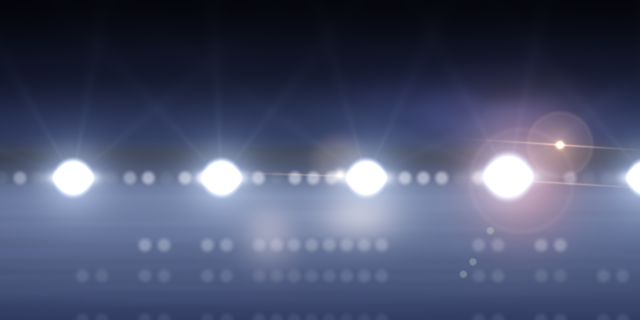
A WebGL 1 fragment shader for this background:

```glsl
precision highp float;
// Blurred stadium floodlights at night: a dark sky over a hazy blue stand.
// A vertical gradient carries rows of soft bulbs and five overexposed lamps,
// then a rosy lens flare with thin streaks and rings is screened on top.
uniform vec2 u_resolution;

#define LAMP_Y 0.444
#define LAMP_SIZE 0.052
#define LAMP_GLOW 0.55
#define BULB_STEP 0.0573
#define BULB_RADIUS 0.019
#define STAND_MID 1.102
#define HAZE_AMOUNT 0.13
#define ROSE vec3(0.80, 0.50, 0.54)
#define AMBER vec3(1.0, 0.70, 0.45)
#define LAMP_BLUE vec3(0.66, 0.76, 1.0)

float hash(vec2 p) {
  return fract(sin(dot(p, vec2(127.1, 311.7))) * 43758.5453);
}

float noise(vec2 p) {
  vec2 i = floor(p), f = fract(p);
  f = f * f * (3.0 - 2.0 * f);
  return mix(mix(hash(i), hash(i + vec2(1, 0)), f.x),
             mix(hash(i + vec2(0, 1)), hash(i + vec2(1, 1)), f.x), f.y);
}

float blob(vec2 q, vec2 size) {
  q /= size;
  return exp(-dot(q, q));
}

float disc(vec2 q, float radius, float soft) {
  return 1.0 - smoothstep(radius - soft, radius + soft, length(q));
}

float ring(vec2 q, float radius, float width) {
  float d = (length(q) - radius) / width;
  return exp(-d * d);
}

vec3 screen(vec3 base, vec3 light) {
  return base + (1.0 - base) * clamp(light, 0.0, 1.0);
}

// Night sky, brownish roof band, misty stand
vec3 backdrop(vec2 p) {
  vec3 c = mix(vec3(0.19, 0.23, 0.38), vec3(0.27, 0.32, 0.47), smoothstep(0.0, 0.13, p.y));
  c = mix(c, vec3(0.37, 0.43, 0.58), smoothstep(0.10, 0.36, p.y));
  c = mix(c, vec3(0.20, 0.23, 0.32), smoothstep(0.38, 0.50, p.y));
  c = mix(c, vec3(0.14, 0.18, 0.32), smoothstep(0.51, 0.59, p.y));
  c = mix(c, vec3(0.045, 0.06, 0.13), smoothstep(0.57, 0.79, p.y));
  c = mix(c, vec3(0.010, 0.014, 0.035), smoothstep(0.76, 1.0, p.y));
  c -= vec3(0.01, 0.015, 0.05) * blob(vec2(0.0, p.y - 0.515), vec2(1.0, 0.025));
  float cloud = noise(p * vec2(5.0, 11.0)) * 0.65 + noise(p * vec2(11.0, 23.0)) * 0.35;
  c += vec3(0.10, 0.10, 0.20) * cloud * blob(p - vec2(1.50, 0.68), vec2(0.38, 0.11));
  return c * (1.0 + 0.06 * (noise(p * vec2(2.0, 60.0)) - 0.5) * (1.0 - smoothstep(0.5, 0.6, p.y)));
}

// Lamp-row bulbs: alternate cells lit in the middle, sparse ones outside
float lampRowBulbs(vec2 p) {
  float cell = floor((p.x - 0.4635) / BULB_STEP + 0.5);
  vec2 q = p - vec2(0.4635 + cell * BULB_STEP, LAMP_Y);
  float inner = step(-0.5, cell) * step(cell, 18.5);
  float dense = max(1.0 - mod(cell, 2.0), 1.0 - step(0.5, abs(mod(cell, 6.0) - 3.0)));
  float sparse = 1.0 - step(0.5, abs(mod(cell, 6.0) - 5.0));
  float lit = mix(sparse * 0.7, dense, inner);
  return disc(q, BULB_RADIUS, 0.010) * (0.07 + 0.45 * lit);
}

// Stand bulbs: a central run flanked by mirrored pairs
float standRow(vec2 p, float y, float pairs) {
  vec2 q = p - vec2(STAND_MID, y);
  float cell = clamp(floor((q.x + 0.292) / 0.0547 + 0.5), 0.0, 7.0);
  float sum = disc(q - vec2(cell * 0.0547 - 0.292, 0.0), BULB_RADIUS, 0.011);
  float n = clamp(floor((abs(q.x) - 0.229) / 0.195 + 0.5), 1.0, pairs);
  float side = abs(abs(q.x) - 0.229 - n * 0.195);
  sum += disc(vec2(side - 0.030, q.y), BULB_RADIUS, 0.011);
  return sum * (0.75 + 0.5 * noise(p * 9.0));
}

// White core with side wings, blue halo and faint upward rays
vec3 lamp(vec2 q, float size, float seed) {
  float d = length(q);
  float core = disc(q, size, size * 0.35) + 1.2 * blob(q, size * vec2(1.25, 0.40));
  float halo = LAMP_GLOW * exp(-d * d / 0.011) + 0.22 * exp(-d * 6.0);
  float ray = pow(0.5 + 0.5 * sin(atan(q.x, q.y) * 9.0 + seed * 2.0), 14.0);
  ray *= 0.07 * exp(-d * 3.5) * smoothstep(0.0, 0.12, q.y);
  return vec3(core) + LAMP_BLUE * (halo + ray);
}

float streak(vec2 q, float slope, float reach) {
  return blob(vec2(q.x, q.y + slope * q.x), vec2(reach, 0.0035));
}

void main() {
  vec2 p = gl_FragCoord.xy / u_resolution.y;
  p.x *= 2.0 * u_resolution.y / u_resolution.x;
  vec3 col = backdrop(p);

  // Mist and warm reflections below the lamps
  col = screen(col, LAMP_BLUE * HAZE_AMOUNT * blob(p - vec2(1.0, 0.36), vec2(0.85, 0.14)));
  col = screen(col, vec3(0.36, 0.32, 0.32) * blob(p - vec2(0.84, 0.27), vec2(0.085, 0.10)));
  col = screen(col, vec3(0.48, 0.44, 0.43) * blob(p - vec2(1.12, 0.32), vec2(0.13, 0.08)));

  // Bulb rows
  float bulbs = lampRowBulbs(p) + 0.27 * standRow(p, 0.234, 2.0);
  bulbs += 0.12 * standRow(p, 0.138, 3.0) + 0.10 * standRow(p, 0.0, 3.0);
  col = screen(col, vec3(0.90, 0.92, 1.0) * bulbs);

  // Rosy flare and its rim
  vec2 rose = p - vec2(1.63, 0.435);
  col = mix(col, ROSE, 0.70 * blob(rose, vec2(0.16, 0.17)));
  col = screen(col, ROSE * (0.20 * blob(rose - vec2(0.02, 0.14), vec2(0.20, 0.15)) + 0.08 * ring(rose, 0.16, 0.008)));

  // Floodlights, slightly closer together toward the right
  for (int i = 0; i < 5; i++) {
    float n = float(i);
    float big = 1.0 - step(0.5, abs(n - 3.0));
    vec2 center = vec2(0.229 + 0.468 * n - 0.005 * n * n, LAMP_Y + 0.004 * big);
    col = screen(col, lamp(p - center, LAMP_SIZE * (1.0 + 0.25 * big), n));
  }

  // Amber sparkles, halos and streaks
  vec2 spark = p - vec2(1.75, 0.547), glint = p - vec2(1.063, 0.453);
  float amber = 1.1 * blob(spark, vec2(0.012)) + 0.30 * blob(spark, vec2(0.05));
  amber += 0.10 * disc(spark, 0.10, 0.012) + 0.08 * ring(spark, 0.10, 0.006);
  amber += 0.45 * streak(spark, 0.065, 0.17) + 0.35 * streak(p - vec2(1.75, 0.428), 0.06, 0.20);
  amber += 0.16 * disc(glint - vec2(-0.005, 0.04), 0.078, 0.035);
  amber += 0.30 * streak(glint + vec2(0.10, 0.0), 0.03, 0.16);
  col = screen(col, AMBER * amber + vec3(0.9) * (blob(glint, vec2(0.016)) + blob(spark, vec2(0.009))));

  // Small green lens ghosts on a rising line
  for (int i = 0; i < 3; i++) {
    float n = float(i);
    vec2 ghost = p - vec2(1.448 + 0.018 * n + 0.012 * n * n, 0.143 + 0.010 * n + 0.029 * n * n);
    col = screen(col, vec3(0.42, 0.46, 0.28) * 0.55 * disc(ghost, 0.011, 0.004));
  }
  gl_FragColor = vec4(clamp(col, 0.0, 1.0), 1.0);
}
```
